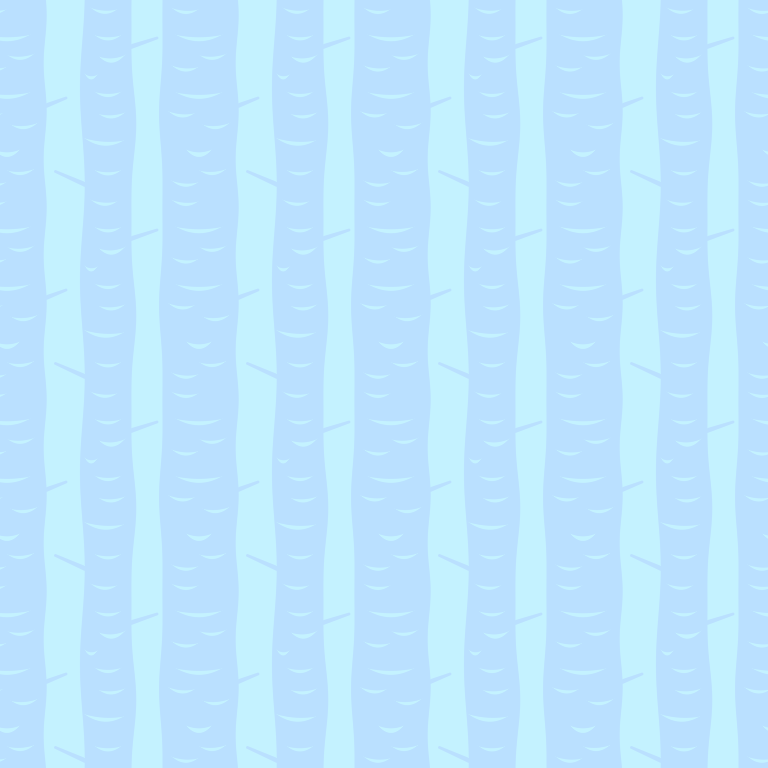
Reproduce this pattern procedurally as a Shadertoy shader.

```glsl
// Pale birch grove: one wide and one thin trunk per tile, with wavy edges,
// rows of crescent bark marks and short tapered twigs across the gaps.
// Each tile is measured in UNITS, y pointing down; all offsets wrap.

#define REPEATS 4.0
#define UNITS 192.0
#define TRUNK_COLOR vec3(0.73, 0.88, 1.00)
#define GAP_COLOR vec3(0.77, 0.95, 1.00)
#define WIDE_ROWS 10
#define THIN_ROWS 8
#define WIDE_CENTER 199.0
#define THIN_CENTER 107.0
#define EDGE_SOFTNESS 1.3

const float TAU = 6.2831853;

float wave(float t, float phase) { return cos(TAU * (t - phase)); }

// Shortest offset on the repeating tile
vec2 wrapOffset(vec2 d) { return mod(d + 0.5 * UNITS, UNITS) - 0.5 * UNITS; }

float coverage(float dist, float blur) {
    return 1.0 - smoothstep(-0.5 * blur, 0.5 * blur, dist);
}

// Both trunks; the wide one spans the tile's side border
float trunks(vec2 p) {
    float t = p.y / UNITS;
    float thinLeft = 82.3 + 2.4 * wave(t, 0.96);
    float thinRight = 133.2 + 2.4 * wave(t, 0.645) + 0.7 * wave(2.0 * t, 0.29);
    float wideLeft = 161.3 - 1.7 * wave(t, 0.59) - 0.6 * wave(2.0 * t, 0.18);
    float wideRight = 45.2 + 1.5 * wave(2.0 * t, 0.16);
    float thin = max(thinLeft - p.x, p.x - thinRight);
    float wide = min(wideLeft - p.x, p.x - wideRight);
    return min(thin, wide);
}

// Sagging sliver between two parabolas that meet at pointed ends
float crescent(vec2 d, float halfWidth, float sag, float tilt) {
    d = wrapOffset(d);
    d.y += tilt * d.x + 0.5 * sag;
    float u = d.x / halfWidth;
    float bow = sag * (1.0 - u * u);
    return max(0.35 * bow - d.y, d.y - bow);
}

// Wide trunk: marks step left, middle, right, with two rows swapped
float wideBark(vec2 p) {
    float dist = UNITS;
    for (int i = 0; i < WIDE_ROWS; i++) {
        float row = float(i);
        float lane = float(i % 3 - 1);
        bool broad = i % 3 == 1 && i < 7;
        if (i == 5 || i == 6) lane = -1.25 * lane;
        float y = 16.5 + row * UNITS / float(WIDE_ROWS) - 5.0 * wave(row / 3.0, 0.0);
        float halfWidth = broad ? 22.0 : 12.5;
        float sag = broad ? 6.0 : (i == 7 ? 7.0 : 4.8);
        vec2 center = vec2(WIDE_CENTER + 14.0 * lane, y);
        dist = min(dist, crescent(p - center, halfWidth, sag, 0.06 * lane));
    }
    return dist;
}

// Thin trunk: marks bunch up once per tile, with one chip and one broad band
float thinBark(vec2 p) {
    float dist = UNITS;
    for (int i = 0; i < THIN_ROWS; i++) {
        float row = float(i);
        float lane = float(i % 3 - 1);
        bool chip = i == 3;
        bool broad = i == 6;
        float x = THIN_CENTER + (chip ? -16.0 : 1.0 + 4.0 * lane);
        float turn = row / float(THIN_ROWS);
        float y = 5.0 + turn * UNITS - 9.0 * wave(turn, 0.625);
        float halfWidth = chip ? 6.0 : (broad ? 19.0 : 12.5);
        float sag = broad ? 6.0 : (i == 2 ? 6.5 : 4.8);
        dist = min(dist, crescent(p - vec2(x, y), halfWidth, sag, 0.06 * lane));
    }
    return dist;
}

// Segment that tapers from root to tip
float twig(vec2 p, vec2 root, vec2 tip) {
    vec2 axis = tip - root;
    float h = clamp(dot(p - root, axis) / dot(axis, axis), 0.0, 1.0);
    return length(p - root - axis * h) - mix(2.4, 1.4, h);
}

float twigs(vec2 p) {
    float rising = twig(p, vec2(130.0, 47.0), vec2(157.0, 38.0));
    float shortRising = twig(p, vec2(44.0, 106.5), vec2(66.0, 98.0));
    float falling = twig(p, vec2(85.0, 184.5), vec2(55.5, 171.5));
    return min(rising, min(shortRising, falling));
}

void mainImage(out vec4 fragColor, in vec2 fragCoord) {
    vec2 uv = fragCoord / iResolution.xy;
    vec2 p = fract(vec2(uv.x, 1.0 - uv.y) * REPEATS) * UNITS;
    float blur = EDGE_SOFTNESS * REPEATS * UNITS / iResolution.y;

    float wood = coverage(min(trunks(p), twigs(p)), blur);
    float marks = coverage(min(wideBark(p), thinBark(p)), blur);
    fragColor = vec4(mix(GAP_COLOR, TRUNK_COLOR, wood * (1.0 - marks)), 1.0);
}
```
